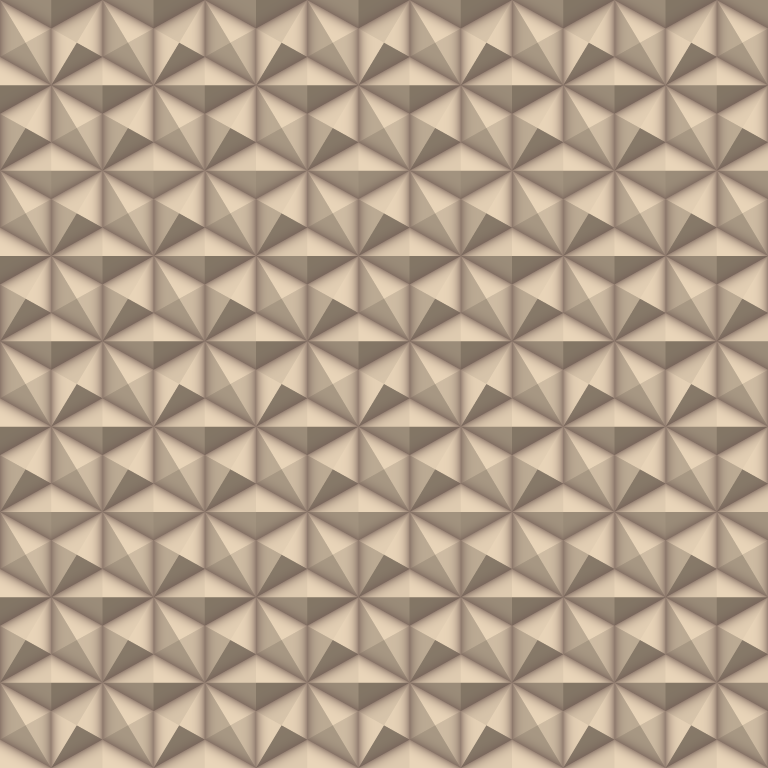
Give the GLSL for this pattern, as a WebGL 2 fragment shader.

```glsl
#version 300 es
precision highp float;
// Relief of rhombic pyramids on a triangular lattice, lit from above, in beige and taupe.

uniform vec2 u_resolution;
out vec4 fragColor;

const vec2 REPEATS = vec2(7.5, 9.0);   // lattice cells across, rows down
const float ROW_CYCLE = 4.0;           // rows before the lighting variants recur
const int AA = 4;                      // samples per pixel side

const vec3 DARK = vec3(0.43, 0.385, 0.33);
const vec3 CREAM = vec3(0.92, 0.84, 0.73);
const vec3 CREASE = vec3(0.45, 0.365, 0.335);
const float CREASE_DEPTH = 0.68;
const float CREASE_FALLOFF = 4.5;

// Facet brightness: first side (start, end), second side (start, end).
// Flat edges: above (left, right), below (left, right).
const vec4 FLAT_FACETS = vec4(0.90, 0.99, 0.36, 0.17);
const vec4 FLAT_PALE_FACETS = vec4(0.90, 0.99, 0.42, 0.36);
// Slanted edges: left (lower, upper), right (lower, upper).
const vec4 RISING_FACETS = vec4(0.62, 0.93, 0.20, 0.98);
const vec4 RISING_LIT_FACETS = vec4(0.95, 0.84, 0.20, 0.96);
const vec4 FALLING_FACETS = vec4(0.46, 0.62, 0.77, 0.98);

// True for one row in each cycle.
bool isVariantRow(float row, float phase) {
    return mod(row - phase + 0.5, ROW_CYCLE) < 1.0;
}

// Colour of one pyramid facet. along: -1..1 on the edge, away: 0 at edge, 1 at tip.
vec3 shadeFacet(vec4 facets, bool secondSide, float along, float away) {
    vec2 halves = secondSide ? facets.zw : facets.xy;
    float light = along < 0.0 ? halves.x : halves.y;
    float rim = clamp(abs(along) + away, 0.0, 1.0);
    float crease = CREASE_DEPTH * pow(rim, CREASE_FALLOFF);
    return mix(mix(DARK, CREAM, light), CREASE, crease);
}

vec3 relief(vec2 uv) {
    // Skewed lattice coordinates, with rows counted from the top.
    vec2 p = vec2(uv.x, 1.0 - uv.y) * REPEATS;
    p.x -= 0.5 * p.y;
    vec2 cell = floor(p);
    vec2 f = p - cell;

    // Barycentric weights of the corners facing the rising, falling and flat edges.
    bool pointsDown = f.x + f.y < 1.0;
    vec3 w = pointsDown ? vec3(1.0 - f.x - f.y, f.x, f.y)
                        : vec3(f.x + f.y - 1.0, 1.0 - f.x, 1.0 - f.y);
    float nearest = min(w.x, min(w.y, w.z));
    float away = 3.0 * nearest;

    if (w.z == nearest) {
        float line = cell.y + (pointsDown ? 0.0 : 1.0);
        vec4 facets = isVariantRow(line, 2.0) ? FLAT_PALE_FACETS : FLAT_FACETS;
        float along = pointsDown ? w.y - w.x : w.x - w.y;
        return shadeFacet(facets, pointsDown, along, away);
    }
    if (w.x == nearest) {
        vec4 facets = isVariantRow(cell.y, 0.0) ? RISING_LIT_FACETS : RISING_FACETS;
        float along = pointsDown ? w.y - w.z : w.z - w.y;
        return shadeFacet(facets, !pointsDown, along, away);
    }
    float along = pointsDown ? w.x - w.z : w.z - w.x;
    return shadeFacet(FALLING_FACETS, pointsDown, along, away);
}

void main() {
    // Average a grid of samples for smooth edges.
    vec3 color = vec3(0.0);
    for (int y = 0; y < AA; y++) {
        for (int x = 0; x < AA; x++) {
            vec2 offset = (vec2(x, y) + 0.5) / float(AA) - 0.5;
            color += relief((gl_FragCoord.xy + offset) / u_resolution);
        }
    }
    fragColor = vec4(color / float(AA * AA), 1.0);
}
```
